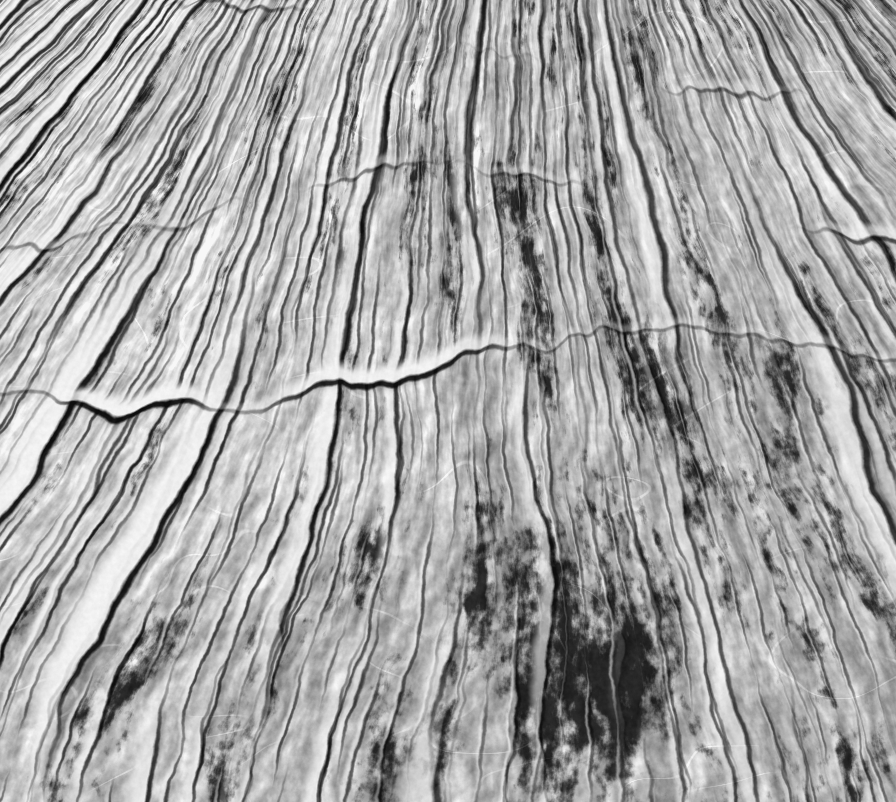
This texture is drawn by a Shadertoy shader. Its source:

```glsl
// Weathered grey rock face: fanned ridges with dark cracks, cross folds and stains.
#define APEX vec2(0.64, 1.54)   // point where all ridges converge
#define RIDGE_FREQ 6.5          // ridges per unit of fan angle, widest layer
#define RIDGE_LAYERS 4
#define BASE_TONE 0.69
#define LIT_TONE 0.95
#define CRACK_WIDTH 0.0055
#define CRACK_DEPTH 0.88
#define RELIEF 0.50             // strength of the fine embossed grain
#define STAIN 0.80              // strength of the dark speckled streaks
#define FOLD_HEIGHT 0.54        // height of the main cross fold

vec2 hash2(vec2 p) {
    vec3 q = fract(p.xyx * vec3(0.1031, 0.1030, 0.0973));
    q += dot(q, q.yzx + 33.33);
    return fract((q.xx + q.yz) * q.zy);
}

float cornerSlope(vec2 cell, vec2 offset) {
    float angle = 6.2832 * hash2(cell).x;
    return dot(vec2(cos(angle), sin(angle)), offset);
}

// Gradient noise, roughly -0.7 to 0.7
float gnoise(vec2 p) {
    vec2 i = floor(p), f = p - i;
    vec2 s = f * f * f * (f * (f * 6.0 - 15.0) + 10.0);
    vec2 e = vec2(1.0, 0.0);
    return mix(mix(cornerSlope(i, f), cornerSlope(i + e, f - e), s.x),
               mix(cornerSlope(i + e.yx, f - e.yx), cornerSlope(i + e.xx, f - e.xx), s.x), s.y);
}

float fbm(vec2 p) {
    float sum = 0.0, amp = 0.6;
    for (int i = 0; i < 4; i++) {
        sum += amp * gnoise(p);
        p = mat2(1.6, 1.2, -1.2, 1.6) * p + 7.3;
        amp *= 0.55;
    }
    return sum;
}

// Lit flank where d < 0, crack at d = 0, soft shade beyond it
void addFold(inout float tone, float d, float width, float crack, float amount) {
    float px = 1.0 / iResolution.y;
    float beyond = smoothstep(-px, px, d);
    float lit = smoothstep(-width, -0.4 * width, d) * (1.0 - beyond);
    tone = mix(tone, LIT_TONE, lit * amount);
    float shade = max(0.0, 1.0 - max(d, 0.0) / (0.5 * width));
    tone *= 1.0 - 0.35 * amount * beyond * shade * shade;
    float line = 1.0 - smoothstep(0.3 * crack, crack + px, abs(d - 0.4 * crack));
    tone *= 1.0 - CRACK_DEPTH * amount * line;
}

// One layer of ridges running down the fan
void addRidges(inout float tone, float x, float y, float cellSize, float layer, float left, float rough) {
    float id = floor(x);
    vec2 rnd = hash2(vec2(id, layer * 13.0 + 5.0));
    float stretch = 2.0 * pow(1.55, layer);
    float seed = id * 7.31 + layer * 31.7;
    float edge = 0.5 + 0.15 * rnd.x + 0.2 * gnoise(vec2(seed, y * stretch * 1.6))
               + 0.05 * gnoise(vec2(seed, y * stretch * 9.0));
    float amount = smoothstep(-0.22, 0.32, gnoise(vec2(seed + 3.7, y * stretch)) + 0.35 * (rnd.y - 0.4));
    float d = (x - id - edge) * cellSize + rough;
    float width = cellSize * (0.06 + 0.24 * amount * mix(0.35 + 0.4 * rnd.x, 1.0, left));
    float crack = CRACK_WIDTH * (0.25 + 0.75 * amount) / (1.0 + 0.45 * layer);
    addFold(tone, d, width, crack, amount * mix(0.72, 0.95, left) / (1.0 + 0.14 * layer));
}

void mainImage(out vec4 fragColor, in vec2 fragCoord) {
    vec2 p = fragCoord / iResolution.y;
    float left = 1.0 - smoothstep(0.2, 0.75, p.x);

    // Fan coordinates with a wandering warp
    vec2 w = p + 0.014 * vec2(gnoise(p * 6.0), gnoise(p * 6.0 + 40.0));
    w.x += 0.005 * gnoise(p * 22.0 + 9.0);
    float depth = APEX.y - w.y;
    float u = (w.x - APEX.x) / depth + 0.05 * gnoise(p * 1.7 + 3.0);
    float rough = 0.003 * fbm(p * 45.0);

    // Ground tone with streaks, mottling and embossed grain
    float tone = BASE_TONE + 0.11 * left * (0.4 + 0.6 * p.y) + 0.05 * p.y;
    tone += 0.22 * fbm(vec2(u * 16.0, p.y * 3.0)) + 0.16 * fbm(p * 11.0);
    vec2 grain = vec2(u * 38.0, p.y * 12.0);
    tone += RELIEF * (fbm(grain) - fbm(grain + vec2(0.22, -0.1)));
    tone += 0.12 * fbm(p * 85.0);

    // Dark stains, heaviest low in the centre and along the right
    float heavy = exp(-dot((p - vec2(0.74, 0.25)) * vec2(4.0, 2.2), (p - vec2(0.74, 0.25)) * vec2(4.0, 2.2)));
    float patchy = fbm(vec2(u * 15.0 + 8.0, p.y * 3.2)) + 0.18 * heavy - 0.07 * left;
    float speckle = fbm(vec2(u * 75.0, p.y * 26.0)) + 0.5 * fbm(p * 70.0 + 5.0);
    tone *= 1.0 - STAIN * smoothstep(0.08, 0.42, patchy + 0.45 * speckle);

    // Pale hairline veins
    float vein = abs(gnoise(w * vec2(8.0, 13.0) + 0.6 * gnoise(p * 5.0)) - 0.07);
    tone += 0.11 * (1.0 - smoothstep(0.004, 0.02, vein)) * smoothstep(0.0, 0.3, gnoise(p * 9.0 + 21.0));

    // Ridges, finest first so the broad ones lie on top
    for (int i = RIDGE_LAYERS - 1; i >= 0; i--) {
        float layer = float(i);
        float freq = RIDGE_FREQ * pow(1.9, layer);
        addRidges(tone, u * freq + layer * 0.37, p.y, depth / freq, layer, left, rough);
    }

    // Cross folds: one strong, the higher ones faint
    for (int i = 0; i < 3; i++) {
        float k = float(i);
        float y = FOLD_HEIGHT + 0.2 * k + 0.05 * sin(5.0 * (p.x - 0.52) + 1.3 * k)
                + 0.022 * gnoise(vec2(p.x * 11.0, k * 9.7)) + 0.012 * gnoise(vec2(u * 34.0, k + 0.4));
        float amount = smoothstep(-0.05, 0.45, gnoise(vec2(p.x * 5.0 + 2.0, k * 17.3 + 0.5))) / (1.0 + 0.6 * k);
        float bump = (p.x - 0.48) / 0.16;
        amount = i == 0 ? max(max(amount, 0.3), 0.95 * exp(-bump * bump * bump * bump)) : amount;
        addFold(tone, y - p.y + rough, 0.006 + 0.024 * amount, CRACK_WIDTH * (0.3 + 0.6 * amount), amount);
    }

    tone += 0.05 * fbm(p * 130.0 + 60.0);
    fragColor = vec4(vec3(clamp(tone, 0.05, 0.97)), 1.0);
}
```
